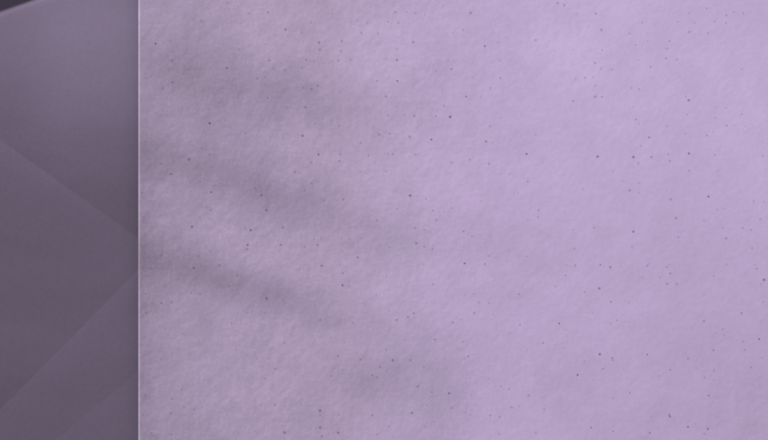
Give the GLSL for this texture, as a Shadertoy shader.

```glsl
// Lilac plaster sheet beside a dim, creased violet strip.
// Layered value noise makes the stains and embossed grain, a hashed cell
// grid scatters the specks, and half-planes fold the strip on the left.

float hash(vec2 p) {
    return fract(sin(dot(p, vec2(127.1, 311.7))) * 43758.5453);
}

float noise(vec2 p) {
    vec2 i = floor(p), f = fract(p);
    f = f * f * (3.0 - 2.0 * f);
    return mix(mix(hash(i), hash(i + vec2(1, 0)), f.x),
               mix(hash(i + vec2(0, 1)), hash(i + vec2(1, 1)), f.x), f.y);
}

float fbm(vec2 p) {
    float sum = 0.0, amp = 0.5;
    for (int i = 0; i < 5; i++) {
        sum += amp * noise(p);
        p = mat2(1.6, 1.2, -1.2, 1.6) * p + 7.3;
        amp *= 0.5;
    }
    return sum;
}

// Coverage below the line that starts at height y0 on the left edge
float below(vec2 p, float y0, float slope, float soft) {
    return smoothstep(-soft, soft, p.y - y0 - slope * p.x);
}

// Soft elliptical blot
float blot(vec2 p, vec2 center, vec2 size, float slope) {
    vec2 d = p - center;
    d.y -= slope * d.x;
    d /= size;
    return exp(-dot(d, d));
}

// Small dark flecks, one candidate in each cell
float specks(vec2 p, float cells, float density, float px) {
    vec2 id = floor(p * cells);
    float pick = hash(id + 3.7);
    vec2 center = 0.25 + 0.5 * vec2(hash(id + 11.3), hash(id + 29.1));
    float radius = mix(0.0012, 0.003, hash(id + 47.9));
    float d = length(fract(p * cells) - center) / cells;
    return step(pick, density) * (1.0 - smoothstep(radius - px, radius + px, d))
         * mix(0.4, 1.0, hash(id + 61.5));
}

vec3 creasedStrip(vec2 p, float px) {
    float v = mix(0.50, 0.375, smoothstep(0.03, 0.52, p.y));
    v -= 0.035 * (1.0 - smoothstep(0.0, 0.16, p.x)) * (1.0 - smoothstep(0.2, 0.5, p.y));

    // Folds catch light along their upper edge and fade away from it
    float foldA = p.y - 0.318 - 0.711 * p.x;
    float foldB = p.y - 0.932 + 1.015 * p.x;
    v += below(p, 0.318, 0.711, 1.5 * px) * (0.006 + 0.018 * exp(-max(foldA, 0.0) * 7.0));
    v += below(p, 0.932, -1.015, 1.5 * px) * (0.012 + 0.014 * exp(-max(foldB, 0.0) * 9.0));
    v += 0.014 * below(p, 1.1, -0.81, 1.5 * px);
    v -= 0.02 * smoothstep(0.75, 1.0, p.y);

    // Faint horizontal brushing
    v += 0.022 * (fbm(p * vec2(4.0, 16.0)) - 0.5);
    v += 0.012 * (noise(p * 170.0) - 0.5);

    // Dark wedge in the top corner, with a pale rim under it
    float wedge = p.y - 0.028 + 0.35 * p.x;
    v += 0.05 * exp(-abs(wedge - 0.006) * 160.0);
    v = mix(v, 0.25, 1.0 - smoothstep(-0.006, 0.003, wedge));
    return v * vec3(1.0, 0.9, 1.085);
}

vec3 plaster(vec2 p, float px) {
    // Broad light, strongest at the upper right
    float v = mix(0.625, 0.715, smoothstep(0.3, 1.25, p.x));
    v += 0.035 * blot(p, vec2(1.40, 0.08), vec2(0.5, 0.4), 0.0);
    v += 0.025 * blot(p, vec2(0.72, 0.05), vec2(0.28, 0.12), 0.2);
    v -= 0.035 * smoothstep(0.5, 1.0, p.y) * smoothstep(0.8, 1.7, p.x);

    // Slanting stains spreading from the left edge
    v -= 0.050 * blot(p, vec2(0.60, 0.19), vec2(0.28, 0.06), 0.18);
    v -= 0.060 * blot(p, vec2(0.52, 0.41), vec2(0.32, 0.055), 0.30);
    v -= 0.070 * blot(p, vec2(0.52, 0.64), vec2(0.36, 0.05), 0.28);
    v -= 0.030 * blot(p, vec2(0.90, 0.86), vec2(0.22, 0.08), 0.15);
    v -= 0.025 * blot(p, vec2(1.05, 0.55), vec2(0.28, 0.09), 0.1);
    v -= 0.055 * exp(-(p.x - 0.3136) * 22.0) * smoothstep(0.1, 0.6, p.y);

    // Mottling fades where the light is strongest
    float wear = mix(1.0, 0.55, smoothstep(0.5, 1.6, p.x));
    v += 0.085 * wear * (fbm(p * 7.0 + 2.0) - 0.48);
    v += 0.050 * wear * (fbm(p * 30.0) - 0.48);

    // Embossed grain lit from the upper left
    vec2 lightStep = vec2(0.004, 0.004);
    float relief = fbm(p * 75.0) - fbm((p - lightStep) * 75.0);
    v += 0.065 * wear * relief + 0.022 * wear * (noise(p * 190.0) - 0.5);

    vec3 color = v * mix(vec3(1.0, 0.895, 1.055), vec3(1.0, 0.89, 1.085), smoothstep(0.4, 1.2, p.x));
    float fleck = specks(p, 24.0, 0.14, px) + 0.5 * specks(p + 5.3, 47.0, 0.12, px);
    return color * (1.0 - 0.3 * fleck);
}

void mainImage(out vec4 fragColor, in vec2 fragCoord) {
    float px = 1.0 / iResolution.y;
    vec2 p = fragCoord * px;
    p.y = 1.0 - p.y; // measure downward from the top
    float edge = 0.18 * iResolution.x * px;

    vec3 strip = creasedStrip(p, px);
    strip *= 1.0 - 0.12 * exp(-max(edge - p.x, 0.0) * 60.0);
    vec3 color = mix(strip, plaster(p, px), smoothstep(edge - px, edge + px, p.x));

    // Bright cut edge of the sheet
    color += 0.09 * (1.0 - smoothstep(0.001, 0.002 + px, abs(p.x - edge - 0.002)));
    fragColor = vec4(color, 1.0);
}
```
